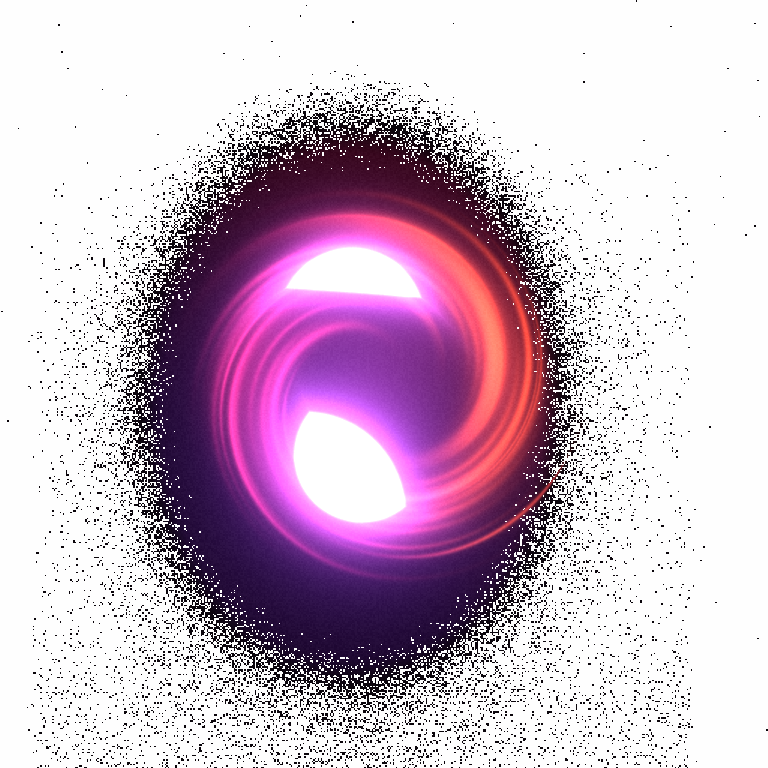
This background is drawn by a Shadertoy shader. Its source:

```glsl
// A glowing spiral ring with two white-hot lenses inside a dark oval cloud.
// The oval dissolves into white through a hashed grain; the ring is a sum
// of thin spiral arcs, and the lenses are intersections of simple shapes.

const float TAU = 6.2831853;
const float GRAIN_CELLS = 512.0;            // grain cells across the canvas
const vec2  CLOUD_CENTER = vec2(0.458, 0.473);
const vec2  CLOUD_RADII = vec2(0.250, 0.332);
const float DISSOLVE_START = 0.93;          // in multiples of the oval
const float DISSOLVE_END = 1.32;
const vec2  RING_CENTER = vec2(0.492, 0.495);
const float RING_RADIUS = 0.168;
const float PITCH = 0.037;                  // radius gained per radian
const int   STRAND_COUNT = 30;
const float STRAND_GAIN = 0.24;

const vec3 PAPER = vec3(0.995);
const vec3 INK = vec3(0.035, 0.015, 0.035);
const vec3 VIOLET_DARK = vec3(0.085, 0.015, 0.135);
const vec3 MAROON_DARK = vec3(0.19, 0.015, 0.07);
const vec3 HOLE_HAZE = vec3(0.22, 0.10, 0.25);
const vec3 ORANGE = vec3(1.00, 0.34, 0.12);
const vec3 ROSE = vec3(0.95, 0.20, 0.42);
const vec3 PINK_GLOW = vec3(1.00, 0.52, 1.00);
const vec3 VIOLET_GLOW = vec3(0.36, 0.20, 0.60);

float hash(vec2 p) {
    vec3 q = fract(vec3(p.xyx) * 0.1031);
    q += dot(q, q.yzx + 33.33);
    return fract((q.x + q.y) * q.z);
}

// Thin spiral strand, brightest at the polar angle "mid"
float strand(float r, float angle, float mid, float radius, float width, float span) {
    float turn = mod(angle - mid + 0.5 * TAU, TAU) - 0.5 * TAU;
    float offset = (r - radius - PITCH * turn) / width;
    float fade = exp(-turn * turn / (span * span));
    return fade * (exp(-offset * offset) + 0.25 * exp(-abs(offset) * 0.6));
}

float circle(vec2 p, vec2 center, float radius) {
    return length(p - center) - radius;
}

// Upper cap, cut from below by a slightly sloping line
float upperLens(vec2 p) {
    float cut = 0.628 - 0.072 * (p.x - 0.378) - p.y;
    return max(circle(p, vec2(0.458, 0.582), 0.092), cut);
}

// Lower lens, pointed towards the lower right
float lowerLens(vec2 p) {
    return max(circle(p, vec2(0.471, 0.408), 0.085),
               circle(p, vec2(0.397, 0.333), 0.128));
}

vec3 lensLight(float d, float pinkReach, float violetReach) {
    float outside = max(d, 0.0);
    float core = 1.0 - smoothstep(-0.004, 0.006, d);
    return PINK_GLOW * exp(-outside / pinkReach) * 0.85
         + VIOLET_GLOW * exp(-outside / violetReach)
         + vec3(core);
}

vec3 ringLight(vec2 p) {
    vec2 v = p - RING_CENTER;
    float r = length(v);
    float angle = atan(v.y, v.x);
    float warmth = smoothstep(-0.10, 0.14, v.x + 0.25 * v.y);
    vec3 tint = mix(ROSE, ORANGE, warmth);

    // Soft body of the ring
    float band = (r - RING_RADIUS) / 0.043;
    float light = 0.34 * exp(-band * band);

    // Main strands: right pair, left, outer tail, inner left, top, lower right
    light += 0.75 * strand(r, angle, 0.31, 0.160, 0.011, 1.0);
    light += 0.55 * strand(r, angle, 0.05, 0.195, 0.005, 1.1);
    light += 0.55 * strand(r, angle, 3.40, 0.197, 0.004, 1.0);
    light += 0.50 * strand(r, angle, -0.85, 0.244, 0.003, 0.6);
    light += 0.50 * strand(r, angle, 2.70, 0.116, 0.008, 0.8);
    light += 0.35 * strand(r, angle, 1.40, 0.212, 0.010, 0.8);
    light += 0.50 * strand(r, angle, -1.00, 0.162, 0.005, 0.6);

    // Scattered fine strands
    for (int i = 0; i < STRAND_COUNT; i++) {
        float id = float(i);
        float radius = mix(0.125, 0.218, hash(vec2(id, 3.0)));
        float width = mix(0.0015, 0.006, hash(vec2(id, 7.0)));
        float mid = TAU * hash(vec2(id, 11.0));
        light += STRAND_GAIN * strand(r, angle, mid, radius, width, 0.65);
    }
    return tint * light + HOLE_HAZE * exp(-r * r / 0.026);
}

// Chance that a grain cell is dark: oval fringe plus sparse outer specks
float inkChance(vec2 p, vec2 cell) {
    float q = length((p - CLOUD_CENTER) / CLOUD_RADII);
    float run = hash(floor(cell / vec2(9.0, 1.0)) + 41.0);
    float fringe = 1.0 - smoothstep(DISSOLVE_START, DISSOLVE_END, q + 0.10 * (run - 0.5));
    float field = smoothstep(0.03, 0.06, p.x) * (1.0 - smoothstep(0.89, 0.91, p.x));
    field *= 1.0 - smoothstep(0.55, 0.85, p.y);
    float specks = 0.025 + 0.075 * (1.0 - smoothstep(0.0, 0.30, p.y));
    specks += 0.14 * (1.0 - smoothstep(1.15, 1.65, q));
    return max(fringe, specks * field * 1.6 * run);
}

void mainImage(out vec4 fragColor, in vec2 fragCoord) {
    vec2 p = (fragCoord - 0.5 * iResolution.xy) / min(iResolution.x, iResolution.y) + 0.5;
    vec2 cell = floor(p * GRAIN_CELLS);
    float grain = hash(cell + 17.0);

    // Dark cloud, ring and lenses
    float warmSide = smoothstep(-0.20, 0.30, dot(p - CLOUD_CENTER, vec2(0.6, 0.8)));
    vec3 light = ringLight(p);
    light += lensLight(upperLens(p), 0.018, 0.045);
    light += lensLight(lowerLens(p), 0.023, 0.080);
    vec3 cloud = mix(VIOLET_DARK, MAROON_DARK, warmSide) + light;
    cloud += 0.035 * (grain - 0.5);

    // Grainy dissolve; bright strands hold together within it
    float q = length((p - CLOUD_CENTER) / CLOUD_RADII);
    float held = smoothstep(0.25, 0.50, light.r) * (1.0 - smoothstep(1.12, 1.25, q));
    float covered = step(grain, max(inkChance(p, cell), held));
    vec3 dark = mix(cloud, INK + 0.3 * light, smoothstep(0.98, 1.12, q) * (1.0 - held));
    fragColor = vec4(clamp(mix(PAPER, dark, covered), 0.0, 1.0), 1.0);
}
```
